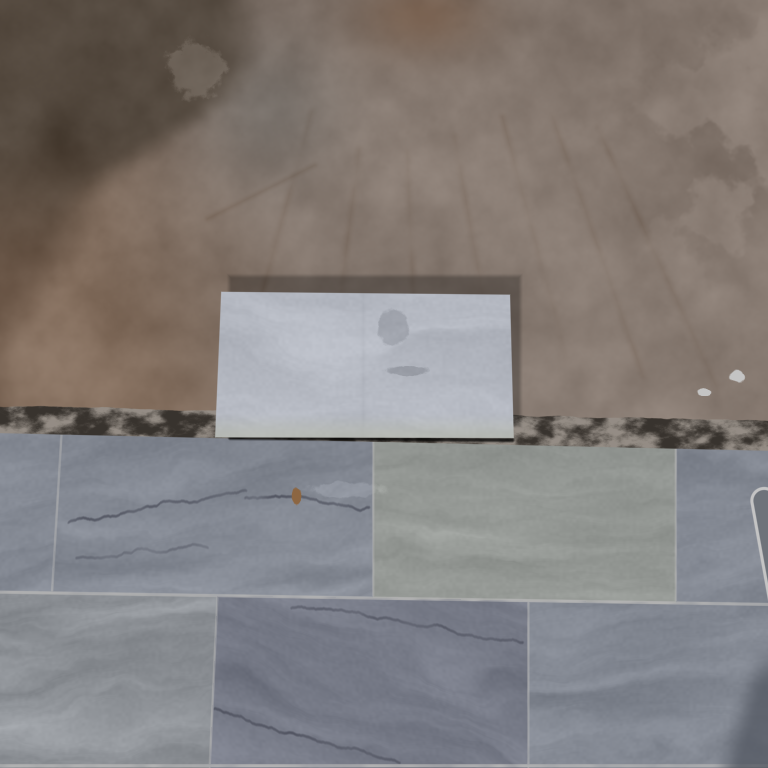
A WebGL 2 fragment shader for this texture:

```glsl
#version 300 es
precision highp float;
// Stained concrete above veined stone tiles, with a pale marble slab on the border.
uniform vec2 u_resolution;
out vec4 outColor;

float hash(vec2 p) {
  vec3 q = fract(p.xyx * 0.1031);
  q += dot(q, q.yzx + 33.33);
  return fract((q.x + q.y) * q.z);
}
float noise(vec2 p) {
  vec2 i = floor(p), f = fract(p);
  f *= f * (3.0 - 2.0 * f);
  return mix(mix(hash(i), hash(i + vec2(1, 0)), f.x),
             mix(hash(i + vec2(0, 1)), hash(i + 1.0), f.x), f.y);
}
float fbm(vec2 p) {
  float sum = 0.0, amp = 0.5;
  for (int i = 0; i < 5; i++, amp *= 0.5) {
    sum += amp * noise(p);
    p = mat2(1.6, 1.2, -1.2, 1.6) * p + 7.3;
  }
  return sum;
}
// Distance to the line from ab.xy to ab.zw
float segment(vec2 p, vec4 ab) {
  vec2 d = ab.zw - ab.xy, q = p - ab.xy;
  return length(q - d * clamp(dot(q, d) / dot(d, d), 0.0, 1.0));
}
float stroke(float d, float width, float soft) {
  return 1.0 - smoothstep(width - soft, width + soft, abs(d));
}
// Soft spot: center, size
float blob(vec2 p, vec4 spot) {
  vec2 d = (p - spot.xy) / spot.zw;
  return exp(-dot(d, d));
}
float chip(vec2 p, vec4 spot) {
  return smoothstep(0.4, 0.6, blob(p, spot) + 0.7 * fbm(p * 70.0) - 0.35);
}
float crack(vec2 p, vec4 ab) {
  p.y += 0.022 * (fbm(vec2(p.x * 28.0, ab.y * 90.0)) - 0.5);
  return stroke(segment(p, ab), 0.0018, 0.0016) * (0.4 + 0.6 * noise(p * 45.0));
}
// Edges: left, right, bottom, top
float box(vec2 p, vec4 e, float soft) {
  vec2 d = min(p - e.xz, e.yw - p);
  return smoothstep(-soft, soft, min(d.x, d.y));
}

vec3 concrete(vec2 p) {
  float broad = fbm(p * 5.0), fine = fbm(p * 28.0);
  vec3 col = mix(vec3(0.51, 0.425, 0.36), vec3(0.52, 0.47, 0.435), smoothstep(0.1, 0.5, p.x + 0.5 * p.y - 0.27));
  col = mix(col, vec3(0.45, 0.43, 0.41), 0.7 * blob(p, vec4(0.35, 0.86, 0.09, 0.09)));
  col += 0.13 * (broad - 0.48) + 0.09 * (fine - 0.48);
  float peel = smoothstep(0.48, 0.58, fbm(p * 15.0 + 4.0));
  col -= 0.07 * peel * blob(p, vec4(0.96, 0.81, 0.12, 0.15));
  col = mix(col, vec3(0.46, 0.31, 0.2), 0.4 * blob(p, vec4(0.55, 0.98, 0.08, 0.05)));
  // Damp shade
  float rim = 0.1 * smoothstep(0.5, 0.73, p.y) + 0.2 * smoothstep(0.72, 0.92, p.y);
  float damp = smoothstep(0.04, -0.035, p.x - rim + 0.07 * (broad - 0.5));
  vec3 dark = mix(vec3(0.4, 0.32, 0.26), vec3(0.32, 0.28, 0.24), smoothstep(0.6, 0.85, p.y));
  col = mix(col, dark + 0.07 * (fine - 0.5), damp * 0.92);
  col += 0.09 * chip(p, vec4(0.255, 0.91, 0.04, 0.04)) - 0.07 * blob(p, vec4(0.08, 0.81, 0.04, 0.04));
  // Scrapes fanning out behind the slab
  float scrape = stroke(segment(p, vec4(0.27, 0.715, 0.41, 0.785)), 0.001, 0.006);
  for (float k = 0.0; k < 7.0; k++) {
    float x = (k - 2.0) * 0.062;
    float d = segment(p, vec4(0.53 + x, 0.78 + 0.1 * hash(vec2(k, 3)), 0.54 + 1.6 * x, 0.62 - 0.022 * k));
    scrape += stroke(d, 0.002, 0.007) * noise(p * 35.0 + k);
  }
  return col - vec3(0.05, 0.06, 0.07) * min(scrape, 1.0);
}

vec3 stone(vec2 p, vec3 base, float slant, float contrast, float seed) {
  p.y += slant * p.x;
  float warp = fbm(p * vec2(7, 12) + seed);
  float veins = fbm(vec2(p.x * 5.0, p.y * 42.0 + 4.0 * warp) + seed);
  return base + contrast * (veins - 0.48) + 0.08 * (warp - 0.48) + 0.02 * (noise(p * 230.0) - 0.5);
}

vec3 paving(vec2 p, float px) {
  float row = p.y - 0.229 + 0.016 * p.x;
  bool upper = row > 0.0;
  vec3 joints = upper ? vec3(0.054 + 0.06 * p.y, 0.486, 0.88) : vec3(0.273 + 0.045 * p.y, 0.688, 2);
  float id = dot(step(joints, vec3(p.x)), vec3(1)) + (upper ? 0.0 : 4.0);
  vec3 base = vec3(0.51, 0.53, 0.57);
  float slant = -0.08, contrast = 0.15, cracks = 0.0;
  if (id == 1.0) cracks = crack(p, vec4(0.09, 0.323, 0.32, 0.356))
    + crack(p, vec4(0.32, 0.356, 0.48, 0.338)) + 0.6 * crack(p, vec4(0.1, 0.268, 0.27, 0.292));
  if (id == 2.0) { base = vec3(0.58, 0.595, 0.58); slant = 0.0; }
  if (id == 4.0) { base = vec3(0.57, 0.585, 0.605); contrast = 0.22; }
  if (id == 5.0) {
    base = vec3(0.47, 0.485, 0.535);
    slant = 0.24;
    cracks = crack(p, vec4(0.38, 0.213, 0.68, 0.162)) + crack(p, vec4(0.28, 0.075, 0.52, 0.004));
  }
  vec3 col = stone(p, base, slant, contrast, id * 9.0);
  col = mix(col, vec3(0.28, 0.29, 0.34), 0.8 * min(cracks, 1.0));
  col += 0.06 * chip(p, vec4(0.45, 0.363, 0.06, 0.012));
  col = mix(col, vec3(0.55, 0.4, 0.26), chip(p, vec4(0.386, 0.355, 0.008, 0.012)));
  // Grout
  vec3 gap = abs(p.x - joints);
  float grout = 0.7 * stroke(min(gap.x, min(gap.y, gap.z)), 0.0015, px);
  grout = max(grout, stroke(min(abs(row), abs(p.y - 0.003)), 0.002, px));
  col = mix(col, vec3(0.7), grout * (0.6 + 0.4 * noise(p * 60.0)));
  // Corner shadow and metal loop
  float corner = smoothstep(-0.015, 0.025, p.x - 0.94 - 0.3 * p.y) * smoothstep(0.18, 0.1, p.y);
  col = mix(col, vec3(0.32, 0.34, 0.38), 0.75 * corner);
  float rim = segment(p, vec4(0.995, 0.348, 1.018, 0.22)) - 0.016;
  col = mix(col, vec3(0.43, 0.45, 0.48), smoothstep(px, -px, rim));
  return mix(col, vec3(0.77), stroke(rim, 0.002, px));
}

vec3 marble(vec2 p) {
  vec3 col = stone(p, vec3(0.7, 0.715, 0.75), 0.05, 0.1, 31.0);
  col -= 0.09 * chip(p, vec4(0.512, 0.575, 0.025, 0.03)) + 0.1 * chip(p, vec4(0.53, 0.517, 0.03, 0.008));
  col -= 0.03 * stroke(p.x - 0.473, 0.001, 0.005);
  return mix(col, vec3(0.72, 0.73, 0.66), 0.5 * smoothstep(0.465, 0.43, p.y));
}

void main() {
  vec2 p = gl_FragCoord.xy / u_resolution;
  float px = 0.8 / u_resolution.y;
  vec3 col = concrete(p);
  float flakes = chip(p, vec4(0.96, 0.51, 0.012, 0.01)) + chip(p, vec4(0.918, 0.489, 0.012, 0.006));
  col = mix(col, vec3(0.77), min(flakes, 1.0));
  // Crumbling border strip
  float top = 0.468 - 0.018 * p.x + 0.006 * fbm(p * 30.0), foot = 0.436 - 0.023 * p.x;
  vec3 strip = mix(vec3(0.22, 0.2, 0.18), vec3(0.58, 0.55, 0.52), smoothstep(0.28, 0.7, fbm(p * vec2(45, 75))));
  col = mix(col, strip, smoothstep(px, -px, p.y - top));
  col = mix(col, paving(p, px), smoothstep(px, -px, p.y - foot));
  // Cast shadow, then the slab
  col *= 1.0 - 0.27 * box(p, vec4(0.298, 0.678, 0.445, 0.641), 0.004);
  col *= 1.0 - 0.75 * stroke(segment(p, vec4(0.3, 0.43, 0.667, 0.427)), 0.0025, 0.002);
  float rise = p.y - 0.43;
  vec4 slab = vec4(0.28 + 0.042 * rise, 0.669 - 0.026 * rise, 0.431 - 0.002 * p.x, 0.623 - 0.01 * p.x);
  outColor = vec4(mix(col, marble(p), box(p, slab, px)), 1);
}
```
